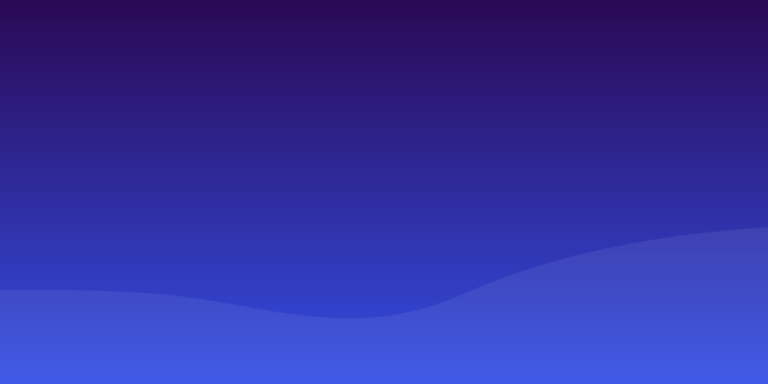
Reproduce this background procedurally as a Shadertoy shader.

```glsl
#define TOP_COLOR vec3(0.165, 0.033, 0.332)
#define BOTTOM_COLOR vec3(0.200, 0.308, 0.900)
#define WAVE_TINT vec3(1.0)
#define WAVE_OPACITY 0.07

// Cubic Hermite curve; each knot holds x, height and slope.
float hermite(vec3 a, vec3 b, float x) {
    float span = b.x - a.x;
    float t = (x - a.x) / span;
    float s = 1.0 - t;
    float blend = t * t * (3.0 - 2.0 * t);
    return mix(a.y, b.y, blend) + span * t * s * (a.z * s - b.z * t);
}

// Height of the wave crest across the canvas.
float waveHeight(float x) {
    vec3 knots[5] = vec3[5](
        vec3(0.000, 0.245, 0.00),
        vec3(0.208, 0.234, -0.17),
        vec3(0.456, 0.171, 0.00),
        vec3(0.599, 0.231, 0.88),
        vec3(1.000, 0.409, 0.14));
    float height = knots[0].y;
    for (int i = 0; i < 4; i++) {
        if (x >= knots[i].x) height = hermite(knots[i], knots[i + 1], x);
    }
    return height;
}

void mainImage(out vec4 fragColor, in vec2 fragCoord) {
    vec2 uv = fragCoord / iResolution.xy;

    // Vertical background gradient
    vec3 color = mix(BOTTOM_COLOR, TOP_COLOR, uv.y);

    // Translucent wave with a smoothed crest
    float pixel = 1.0 / iResolution.y;
    float depth = waveHeight(uv.x) - uv.y;
    float coverage = smoothstep(-pixel, pixel, depth);
    color = mix(color, WAVE_TINT, WAVE_OPACITY * coverage);

    fragColor = vec4(color, 1.0);
}
```
